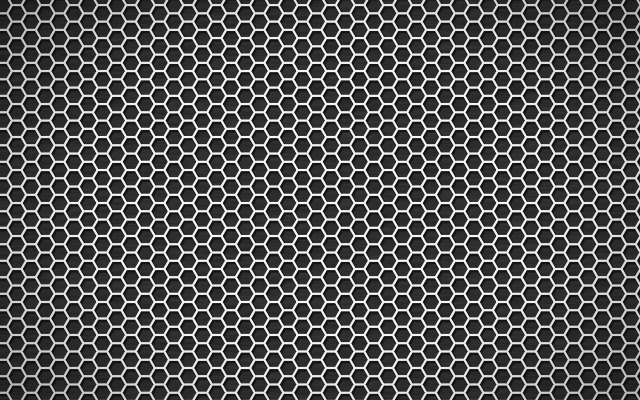
Reproduce this pattern procedurally as a WebGL 1 fragment shader.

```glsl
precision highp float;
// Pale hexagonal wire mesh casting soft shadows on dark brushed metal.

uniform vec2 u_resolution;

const float ROWS = 24.25;                      // cells over the canvas height
const vec2 FIRST_CELL = vec2(0.006, 0.946);    // centre of one cell, in canvas heights
const vec2 LATTICE = vec2(1.7320508, 1.0);     // period of each sublattice, in cells
const float WIRE_HALF_WIDTH = 0.068;
const vec2 SHADOW_SHIFT = vec2(0.07, -0.10);
const vec3 WIRE_COLOR = vec3(0.96);
const vec3 METAL_COLOR = vec3(0.18);
const vec3 SHADOW_COLOR = vec3(0.075);

float hash(vec2 p) {
  vec3 q = fract(vec3(p.xyx) * 0.1031);
  q += dot(q, q.yzx + 33.33);
  return fract((q.x + q.y) * q.z);
}

float valueNoise(vec2 p) {
  vec2 i = floor(p);
  vec2 f = fract(p);
  f = f * f * (3.0 - 2.0 * f);
  float low = mix(hash(i), hash(i + vec2(1.0, 0.0)), f.x);
  float high = mix(hash(i + vec2(0.0, 1.0)), hash(i + vec2(1.0)), f.x);
  return mix(low, high, f.y);
}

// Offset from the nearest cell centre, from two interleaved rectangular lattices.
vec2 cellOffset(vec2 p) {
  vec2 a = mod(p + 0.5 * LATTICE, LATTICE) - 0.5 * LATTICE;
  vec2 b = mod(p, LATTICE) - 0.5 * LATTICE;
  return dot(a, a) < dot(b, b) ? a : b;
}

// Distance to the nearest edge of a flat-topped hexagon of unit height.
float edgeDistance(vec2 p) {
  vec2 q = abs(cellOffset(p));
  return 0.5 - max(q.y, dot(q, vec2(0.8660254, 0.5)));
}

// Fine horizontal scratches in two lengths, centred on zero.
float brushedGrain(vec2 p) {
  float fine = valueNoise(p * vec2(24.0, 260.0));
  float broad = valueNoise(p * vec2(7.0, 120.0) + 41.0);
  return 0.6 * fine + 0.4 * broad - 0.5;
}

float vignette(vec2 uv) {
  vec2 d = (uv - 0.5) * 2.0;
  return 1.0 - 0.26 * smoothstep(0.3, 1.9, dot(d, d * vec2(1.0, 0.8)));
}

void main() {
  vec2 uv = gl_FragCoord.xy / u_resolution;
  vec2 p = gl_FragCoord.xy / u_resolution.y;
  vec2 cells = (p - FIRST_CELL) * ROWS;
  float pixel = ROWS / u_resolution.y;

  // Recessed metal, shaded below and to the right of the wires.
  float shadowGap = edgeDistance(cells - SHADOW_SHIFT);
  float shadow = 1.0 - smoothstep(0.04, 0.19, shadowGap);
  vec3 metal = METAL_COLOR * (1.0 + 0.38 * brushedGrain(p));
  vec3 color = mix(metal, SHADOW_COLOR, shadow);

  // Wire mesh with edges smoothed over one pixel.
  float wireGap = edgeDistance(cells) - WIRE_HALF_WIDTH;
  float wire = 1.0 - smoothstep(-0.6 * pixel, 0.6 * pixel, wireGap);
  color = mix(color, WIRE_COLOR, wire);

  gl_FragColor = vec4(color * vignette(uv), 1.0);
}
```
